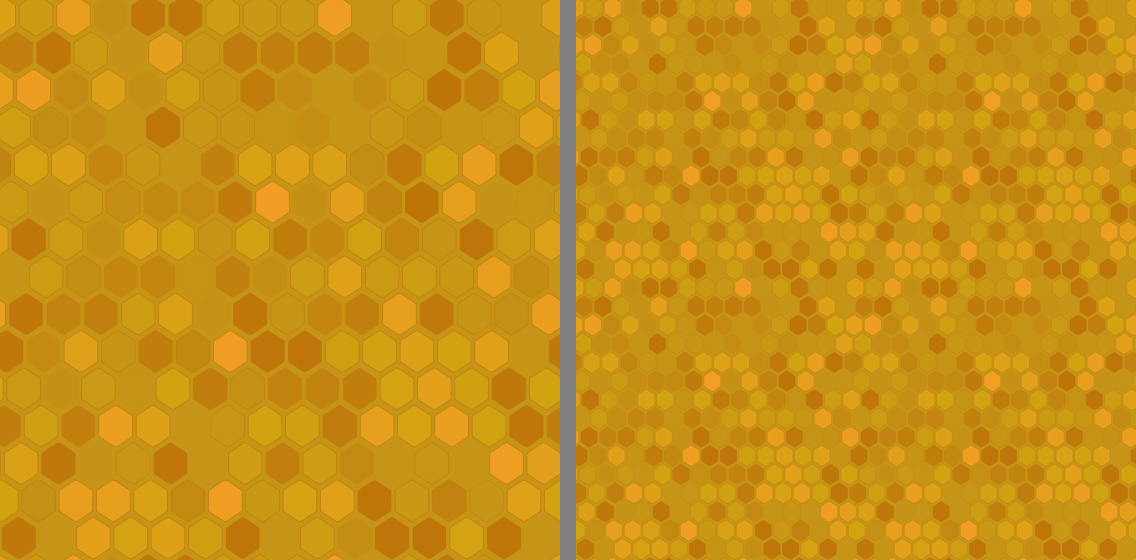
Left, the tile; right, the same tile 2 across and 2 down.
Give the GLSL for this pattern, as a WebGL 2 fragment shader.

```glsl
#version 300 es
precision highp float;
// Honeycomb of separate, softly cornered hexagons in random amber tones.

#define CELLS 15.0         // cells across and rows down
#define ROW_SHIFT 8.0      // shift over a whole tile, in cells: near half a cell per row
#define ROW_PHASE 0.586    // height of the lowest row centre, in rows
#define HALF_WIDTH 0.45    // centre to vertical side, in cells
#define SLANT_DIST 0.478   // centre to slanted side, in cells
#define TIP_ROUND 0.0008   // softness of the top and bottom corners
#define SIDE_ROUND 0.03    // softness of the side corners
#define LINE_HALF 0.011    // half the outline width, in cells
#define LINE_ALPHA 0.75    // outline strength
#define SEED 41.0

uniform vec2 u_resolution;
out vec4 fragColor;

const vec3 HONEY  = vec3(0.775, 0.580, 0.092);
const vec3 BROWN  = vec3(0.745, 0.455, 0.032);
const vec3 GOLD   = vec3(0.820, 0.638, 0.065);
const vec3 ORANGE = vec3(0.940, 0.620, 0.140);
const vec3 LINE   = vec3(0.735, 0.470, 0.030);

// Two random values per cell.
vec2 hash2(vec2 id) {
  vec3 v = fract(vec3(id.xyx + SEED) * vec3(0.1031, 0.1030, 0.0973));
  v += dot(v, v.yzx + 33.33);
  return fract((v.xx + v.yz) * v.zy);
}

float smoothMax(float a, float b, float k) {
  float h = max(k - abs(a - b), 0.0) / k;
  return max(a, b) + 0.25 * k * h * h;
}

// Signed distance to a tall hexagon with its tips up and down.
float hexagon(vec2 q) {
  float slant = dot(vec2(sqrt(q.x * q.x + TIP_ROUND), abs(q.y)), vec2(0.5547, 0.832));
  return smoothMax(abs(q.x) - HALF_WIDTH, slant - SLANT_DIST, SIDE_ROUND);
}

// Brown to honey to gold to orange, with a plain stretch in the middle.
vec3 amber(float t) {
  vec3 c = mix(BROWN, HONEY, smoothstep(0.0, 1.0, clamp(t / 0.45, 0.0, 1.0)) * 0.4
                           + clamp(t / 0.45, 0.0, 1.0) * 0.6);
  c = mix(c, GOLD, clamp((t - 0.55) / 0.2, 0.0, 1.0));
  return mix(c, ORANGE, clamp((t - 0.75) / 0.25, 0.0, 1.0));
}

void main() {
  vec2 p = gl_FragCoord.xy / u_resolution * CELLS;
  float aa = 0.6 * CELLS / min(u_resolution.x, u_resolution.y);
  float lowerRow = floor(p.y - ROW_PHASE);
  vec3 color = HONEY;

  // Only the rows just below and just above can reach this point.
  for (int k = 0; k < 2; k++) {
    float row = lowerRow + float(k);
    float wrappedRow = mod(row, CELLS);
    float x = p.x - wrappedRow * ROW_SHIFT / CELLS;
    float column = floor(x);
    vec2 q = vec2(x - column - 0.5, p.y - row - ROW_PHASE);
    vec2 rnd = hash2(vec2(mod(column, CELLS), wrappedRow));

    // Fill, then a hairline on the lighter cells and a few of the others.
    float d = hexagon(q);
    color = mix(color, amber(rnd.x), 1.0 - smoothstep(-aa, aa, d));
    float outlined = max(smoothstep(0.52, 0.60, rnd.x), 0.8 * step(0.65, rnd.y));
    float line = 1.0 - smoothstep(LINE_HALF - aa, LINE_HALF + aa, abs(d));
    color = mix(color, LINE, line * outlined * LINE_ALPHA);
  }
  fragColor = vec4(color, 1.0);
}
```
